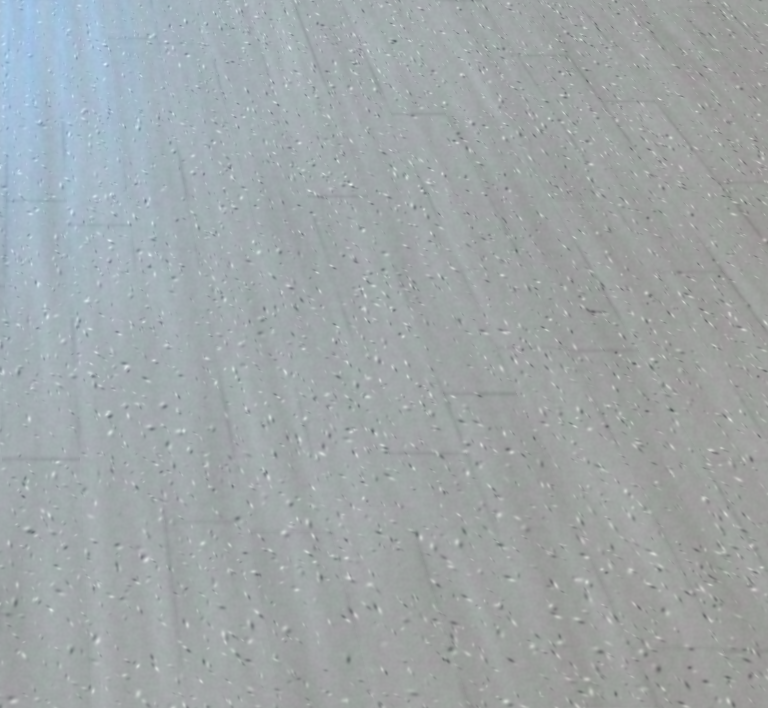
Give the GLSL for this texture, as a WebGL 1 fragment shader.

```glsl
precision highp float;
// A pale grey speckled floor seen at an angle, with cool light at the upper left.
// Boards, streaks and chips share a fan-shaped perspective grid; gradient noise
// adds broken streaks, soft colour blotches and fine grain.

uniform vec2 u_resolution;

float hash(vec2 p) {
  vec3 a = fract(p.xyx * vec3(0.1031, 0.103, 0.0973));
  a += dot(a, a.yzx + 33.33);
  return fract((a.x + a.y) * a.z);
}

vec2 gradient(vec2 cell) {
  float angle = 6.2832 * hash(cell);
  return vec2(cos(angle), sin(angle));
}

float noise(vec2 p) {
  vec2 i = floor(p), f = fract(p);
  vec2 w = f * f * f * (f * (f * 6.0 - 15.0) + 10.0);
  float a = dot(gradient(i), f);
  float b = dot(gradient(i + vec2(1.0, 0.0)), f - vec2(1.0, 0.0));
  float c = dot(gradient(i + vec2(0.0, 1.0)), f - vec2(0.0, 1.0));
  float d = dot(gradient(i + 1.0), f - 1.0);
  return mix(mix(a, b, w.x), mix(c, d, w.x), w.y);
}

// Soft elongated blob, turned along a unit direction
float blob(vec2 p, vec2 along, vec2 size) {
  vec2 r = vec2(dot(p, along), dot(p, vec2(-along.y, along.x))) / size;
  return exp(-dot(r, r));
}

// Scattered chips: a light flake, often with a dark one beside it
float chips(vec2 p, float density, float seed) {
  vec2 home = floor(p);
  float light = 0.0;
  for (int y = -1; y <= 1; y++) {
    for (int x = -1; x <= 1; x++) {
      vec2 cell = home + vec2(float(x), float(y));
      vec2 key = cell + seed;
      float present = step(hash(key + 7.3), density + 0.45 * noise(cell * 0.17 + seed));
      vec2 d = p - cell - vec2(hash(key + 11.7), hash(key + 23.1));
      float turn = 3.5 * (hash(key + 41.9) - 0.5);
      vec2 along = vec2(cos(turn), sin(turn));
      vec2 size = vec2(0.21, 0.12) * mix(0.75, 1.3, hash(key + 57.3));
      float flake = blob(d, along, size) * mix(0.1, 1.0, hash(key + 63.7));
      vec2 side = vec2(0.22, -0.24) * sign(hash(key + 71.1) - 0.4);
      float pit = blob(d - side, along, size) * hash(key + 83.9);
      light += present * (flake - 0.95 * pit);
    }
  }
  return light;
}

void main() {
  vec2 p = gl_FragCoord.xy / u_resolution.y;

  // Perspective grid: lines fan out from a point above the canvas
  float depth = 2.0 - p.y;
  vec2 ground = vec2((p.x - 0.03) / depth, -log(depth));

  // Light falls off from the upper left, cool to warm grey
  float away = length(vec2(p.x, 0.75 * (1.0 - p.y)));
  vec3 color = mix(vec3(0.65, 0.692, 0.71), vec3(0.612, 0.617, 0.605),
                   smoothstep(0.1, 1.25, away));
  vec2 glowPos = vec2(p.x / 0.22, (1.0 - p.y) / 0.34);
  float glow = exp(-dot(glowPos, glowPos));
  glow *= 0.95 + 0.5 * noise(ground * vec2(45.0, 3.0));
  color = mix(color, vec3(0.64, 0.77, 0.89), glow);

  // Long streaks, the dark ones slightly warm
  float streak = noise(ground * vec2(34.0, 4.0) + 3.7)
               + 0.7 * noise(ground * vec2(75.0, 9.0) + 19.1)
               + 0.5 * noise(ground * vec2(11.0, 3.0) + 8.3);
  color += streak * vec3(0.034, 0.041, 0.044);

  // Boards with faint, broken seams and end joints
  float across = ground.x * 15.0 + 0.25;
  float board = floor(across);
  float run = ground.y * 4.0 + hash(vec2(board, 5.0)) * 9.0;
  vec2 plank = vec2(board, floor(run));
  vec2 edge = 0.5 - abs(fract(vec2(across, run)) - 0.5);
  float seam = exp(-pow(edge.x / 0.04, 2.0));
  seam *= smoothstep(-0.15, 0.35, noise(ground * vec2(20.0, 14.0) + 31.0));
  float joint = exp(-pow(edge.y / 0.009, 2.0)) * hash(vec2(board, floor(run + 0.5)) + 90.0);
  color += 0.014 * (hash(plank + 60.0) - 0.5) - 0.05 * seam - 0.045 * joint;

  // Pink and green blotches, then fine grain
  float tint = noise(p * 23.0 + 4.0) + 0.8 * noise(p * 58.0 + 17.0);
  color += tint * vec3(0.016, -0.012, 0.009);
  float grain = noise(p * 85.0) + 0.8 * noise(p * 190.0 + 13.0);
  color += 0.021 * grain;

  // Coarse and fine chips, weaker inside the bright glow
  float chip = 0.21 * chips(ground * 92.0, 0.34, 100.0)
             + 0.11 * chips(ground * 125.0 + 6.4, 0.36, 300.0);
  color += chip * (1.0 - 0.45 * glow) * vec3(1.0, 1.0, 0.96);

  gl_FragColor = vec4(clamp(color, 0.0, 1.0), 1.0);
}
```
